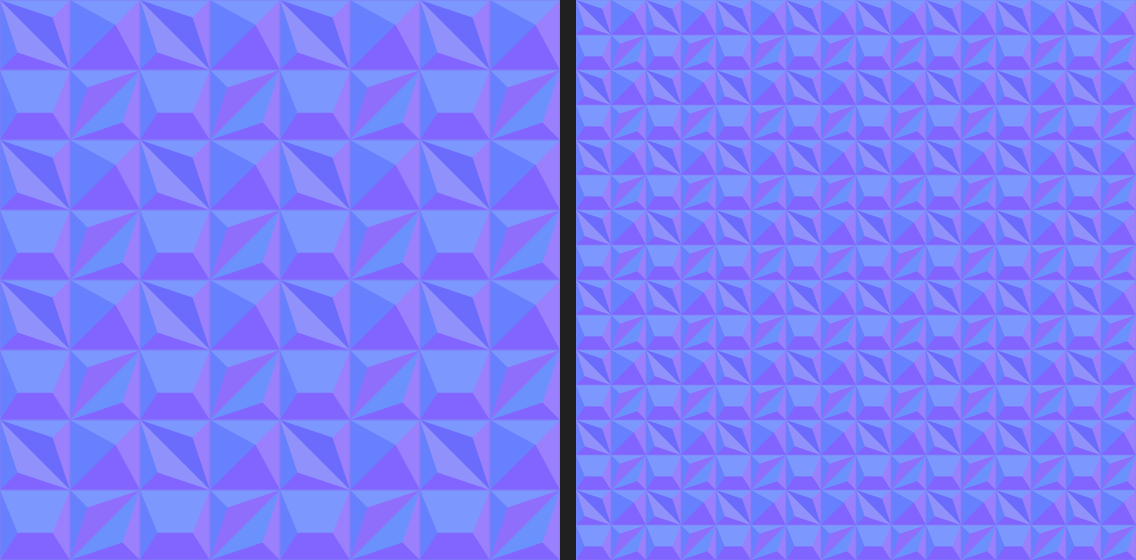
Left, the tile; right, the same tile 2 across and 2 down.
Reproduce this texture map procedurally as a WebGL 2 fragment shader.

```glsl
#version 300 es
precision highp float;

uniform vec2 u_resolution;
out vec4 fragColor;

const float CELLS = 8.0;
const int SAMPLES = 4;
const float GROOVE_WIDTH = 0.024;
const float GROOVE_STRENGTH = 0.75;

// Facet colours, named by the side they face
const vec3 TOP = vec3(0.485, 0.595, 0.995);
const vec3 BOTTOM = vec3(0.505, 0.395, 0.995);
const vec3 LEFT = vec3(0.405, 0.500, 0.995);
const vec3 RIGHT = vec3(0.605, 0.500, 0.990);
const vec3 TOP_RIGHT = vec3(0.570, 0.570, 0.990);
const vec3 BOTTOM_LEFT = vec3(0.425, 0.425, 0.990);
const vec3 BOTTOM_RIGHT = vec3(0.565, 0.430, 0.990);
const vec3 TOP_LEFT = vec3(0.420, 0.570, 0.990);
const vec3 FLAT = vec3(0.510, 0.490, 0.960);

// Positive when p lies to the left of the line from a to b
float sideOf(vec2 p, vec2 a, vec2 b) {
    vec2 along = b - a;
    vec2 offset = p - a;
    return along.x * offset.y - along.y * offset.x;
}

// Corners run counter-clockwise
bool inTriangle(vec2 p, vec2 a, vec2 b, vec2 c) {
    return min(sideOf(p, a, b), min(sideOf(p, b, c), sideOf(p, c, a))) >= 0.0;
}

// Four sloping sides around two inner facets split by a ridge
vec3 facets(vec2 p, vec2 leftPeak, vec2 rightPeak, float ridge, vec3 upper, vec3 lower) {
    vec2 topPeak = leftPeak.y > rightPeak.y ? leftPeak : rightPeak;
    vec2 bottomPeak = leftPeak.y < rightPeak.y ? leftPeak : rightPeak;
    vec3 color = ridge > 0.0 ? upper : lower;
    if (inTriangle(p, vec2(1.0), vec2(0.0, 1.0), topPeak)) color = TOP;
    if (inTriangle(p, vec2(0.0), vec2(1.0, 0.0), bottomPeak)) color = BOTTOM;
    if (inTriangle(p, vec2(0.0, 1.0), vec2(0.0), leftPeak)) color = LEFT;
    if (inTriangle(p, vec2(1.0, 0.0), vec2(1.0), rightPeak)) color = RIGHT;
    return color;
}

// Four kinds of stud alternate by column and row
vec3 stud(vec2 p, vec2 parity) {
    bool oddColumn = parity.x > 0.5;
    bool oddRow = parity.y > 0.5;
    if (oddRow && oddColumn) {
        vec2 apex = vec2(0.65, 0.645);
        return facets(p, apex, apex, p.y - apex.y, TOP, BOTTOM);
    }
    if (oddRow) {
        return facets(p, vec2(0.25), vec2(0.75), p.x + p.y - 1.0, BOTTOM_LEFT, TOP_RIGHT);
    }
    if (oddColumn) {
        return facets(p, vec2(0.25, 0.75), vec2(0.75, 0.25), p.y - p.x, BOTTOM_RIGHT, TOP_LEFT);
    }
    float roofHeight = 0.39;
    return facets(p, vec2(0.25, roofHeight), vec2(0.75, roofHeight), p.y - roofHeight, TOP, BOTTOM);
}

// Soft flat groove along the cell border
vec3 addGroove(vec3 color, vec2 p, float width, float strength) {
    vec2 toEdge = min(p, 1.0 - p);
    float groove = 1.0 - smoothstep(0.0, width, min(toEdge.x, toEdge.y));
    return mix(color, FLAT, groove * strength);
}

vec3 studField(vec2 uv) {
    vec2 grid = uv * CELLS;
    vec2 p = fract(grid);
    vec3 color = stud(p, mod(floor(grid), 2.0));
    return addGroove(color, p, GROOVE_WIDTH, GROOVE_STRENGTH);
}

void main() {
    // Average a small grid of samples to smooth the facet edges
    vec3 total = vec3(0.0);
    for (int y = 0; y < SAMPLES; y++) {
        for (int x = 0; x < SAMPLES; x++) {
            vec2 jitter = (vec2(x, y) + 0.5) / float(SAMPLES) - 0.5;
            total += studField((gl_FragCoord.xy + jitter) / u_resolution);
        }
    }
    fragColor = vec4(total / float(SAMPLES * SAMPLES), 1.0);
}
```
